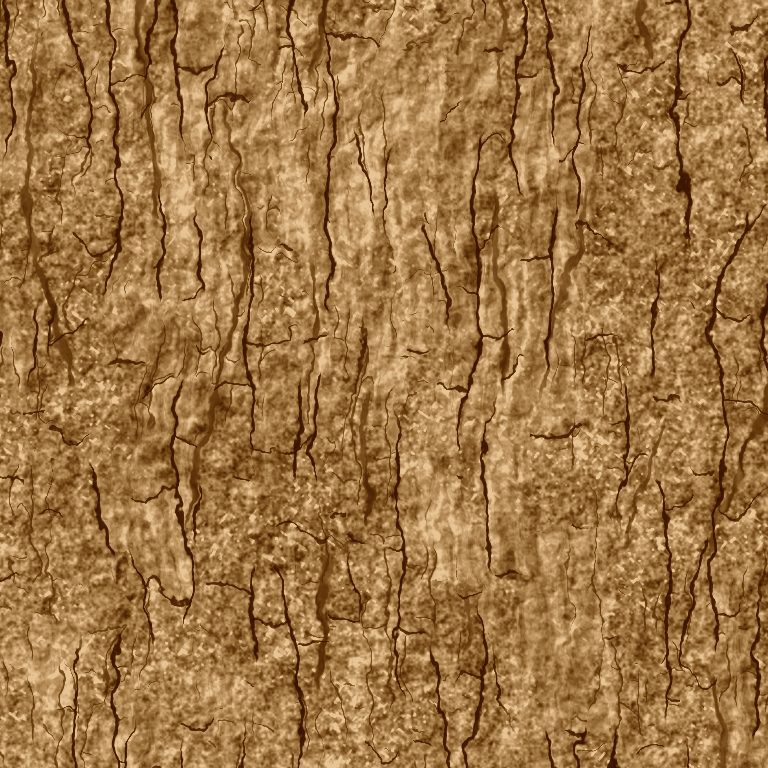
A WebGL 1 fragment shader for this texture:

```glsl
precision highp float;
// Weathered tree bark: cracked upright plates, gritty crust and pale fibrous wood.
uniform vec2 u_resolution;

// Colour ramp, dark to light; the red channel doubles as the tone position.
const vec3 VOID_BROWN = vec3(0.22, 0.07, 0.00);
const vec3 DEEP_BROWN = vec3(0.40, 0.23, 0.05);
const vec3 BARK_BROWN = vec3(0.53, 0.36, 0.16);
const vec3 TAN = vec3(0.64, 0.48, 0.27);
const vec3 PALE_TAN = vec3(0.76, 0.60, 0.40);
const vec3 CREAM = vec3(0.91, 0.77, 0.58);

// Features per canvas.
const float GROOVE_COLUMNS = 9.0;
const float PLATE_COLUMNS = 21.0;
const float PLATE_ROWS = 8.0;
const float SLIVER_COLUMNS = 46.0;
const float SLIVER_ROWS = 19.0;
const vec2 FIBRE_SCALE = vec2(120.0, 15.0);
const float CRUMB_SCALE = 52.0;
const float GRAIN_SCALE = 205.0;

// Half widths in canvas units, and strengths in tone.
const float GROOVE_WIDTH = 0.0055;
const float PLATE_WIDTH = 0.0025;
const float SLIVER_WIDTH = 0.0011;
const float BASE_TONE = 0.655;
const float GRAIN_CONTRAST = 0.50;
const float FIBRE_CONTRAST = 0.50;
const float CRUMB_CONTRAST = 0.55;
const float SPECK_GAIN = 0.30;

float hash(vec2 p) {
  vec3 q = fract(vec3(p.xyx) * 0.1031);
  q += dot(q, q.yzx + 33.33);
  return fract((q.x + q.y) * q.z);
}

float noise(vec2 p) {
  vec2 i = floor(p), f = fract(p);
  f = f * f * (3.0 - 2.0 * f);
  float low = mix(hash(i), hash(i + vec2(1.0, 0.0)), f.x);
  float high = mix(hash(i + vec2(0.0, 1.0)), hash(i + 1.0), f.x);
  return mix(low, high, f.y);
}

float fbm(vec2 p) {
  float sum = 0.0, gain = 0.533;
  for (int i = 0; i < 4; i++) {
    sum += gain * noise(p);
    p = mat2(1.9, 0.6, -0.6, 1.9) * p + 17.3;
    gain *= 0.5;
  }
  return sum;
}

// Wandering parallel lines: x = signed offset to the nearest, y = its id, z = strip id.
vec3 splits(float across, float along, float wander, float seed) {
  float base = floor(across), strip = base - 1.0;
  vec2 nearest = vec2(9.0, 0.0);
  for (int i = -1; i <= 2; i++) {
    float id = base + float(i);
    float offset = across - id - wander * (noise(vec2(along, id * 13.0 + seed)) - 0.5);
    if (offset > 0.0) strip = id;
    if (abs(offset) < abs(nearest.x)) nearest = vec2(offset, id);
  }
  return vec3(nearest, strip);
}

// How far a line is open along its length.
float opening(float along, float id, float threshold) {
  return smoothstep(threshold, threshold + 0.32, noise(vec2(along, id * 17.0 + 5.0)));
}

float crack(float offset, float width, float open, float pixel) {
  float w = width * (0.3 + 0.7 * open);
  return (1.0 - smoothstep(w * 0.5, w + 0.6 * pixel, abs(offset))) * smoothstep(0.0, 0.35, open);
}

// Lit rim right of or below a line, shaded rim on its other side.
float rim(float offset, float reach, float open) {
  float side = smoothstep(-0.0012, 0.0012, offset);
  return open * exp(-abs(offset) / reach) * mix(-1.0, 0.75, side);
}

vec3 barkColor(float t) {
  vec3 c = mix(VOID_BROWN, DEEP_BROWN, clamp((t - 0.22) / 0.18, 0.0, 1.0));
  c = mix(c, BARK_BROWN, clamp((t - 0.40) / 0.13, 0.0, 1.0));
  c = mix(c, TAN, clamp((t - 0.53) / 0.11, 0.0, 1.0));
  c = mix(c, PALE_TAN, clamp((t - 0.64) / 0.12, 0.0, 1.0));
  return mix(c, CREAM, clamp((t - 0.76) / 0.15, 0.0, 1.0));
}

void main() {
  vec2 uv = gl_FragCoord.xy / u_resolution.y;
  float pixel = 1.0 / u_resolution.y;

  // Ragged domain: slow sway plus fine jitter.
  vec2 sway = vec2(noise(uv * vec2(6.0, 5.0)), noise(uv * 7.0 + 31.0)) - 0.5;
  vec2 jitter = vec2(fbm(uv * vec2(48.0, 34.0) + 5.0), fbm(uv * 45.0 + 61.0)) - 0.5;
  vec2 p = uv + vec2(0.035, 0.025) * sway + vec2(0.022, 0.026) * jitter;

  // Upright splits, and cross breaks that stop at them.
  vec3 groove = splits(p.x * GROOVE_COLUMNS + 3.4, p.y * 4.0, 0.8, 300.0);
  vec3 plate = splits(p.x * PLATE_COLUMNS, p.y * 7.0, 0.9, 0.0);
  vec3 ledge = splits(p.y * PLATE_ROWS + 9.0 * hash(plate.zz), p.x * 26.0, 0.3, plate.z * 7.0);
  vec3 sliver = splits(p.x * SLIVER_COLUMNS + 0.5, p.y * 15.0, 0.9, 90.0);
  vec3 chip = splits(p.y * SLIVER_ROWS + 9.0 * hash(sliver.zz + 3.0), p.x * 50.0, 0.5, sliver.z * 7.0);
  float grooveOpen = opening(p.y * 5.0 + 20.0, groove.y, 0.50);
  float plateOpen = opening(p.y * 9.0, plate.y, 0.40);
  float ledgeOpen = opening(p.x * 24.0, ledge.y + plate.z * 3.0, 0.48);
  float patchy = smoothstep(0.30, 0.60, noise(uv * vec2(9.0, 6.0) + 71.0));
  float sliverOpen = opening(p.y * 19.0 + 50.0, sliver.y, 0.52) * patchy;
  float chipOpen = opening(p.x * 50.0, chip.y + sliver.z * 3.0, 0.58) * patchy;
  float grooveGap = groove.x / GROOVE_COLUMNS, plateGap = plate.x / PLATE_COLUMNS;
  float ledgeGap = ledge.x / PLATE_ROWS, sliverGap = sliver.x / SLIVER_COLUMNS;
  float chipGap = chip.x / SLIVER_ROWS;

  // Surface: plate tones, then fibre, crumbs, grit and bright specks.
  float plateTone = hash(vec2(plate.z, ledge.z)) - 0.5;
  float sliverTone = hash(vec2(sliver.z, chip.z) + 40.0) - 0.5;
  float fibrous = fbm(p * vec2(7.0, 2.6) + 20.0) + 0.16 * plateTone + 0.08 * sliverTone;
  fibrous = smoothstep(0.46, 0.60, fibrous);
  float tone = BASE_TONE + 0.05 * (fibrous - 0.4) + 0.05 * plateTone + 0.05 * sliverTone * patchy;
  tone += 0.12 * (fbm(uv * vec2(4.0, 2.5) + 8.0) - 0.5);
  tone += 0.26 * (fbm(p * vec2(30.0, 17.0) + 2.0) - 0.5);
  float fibre = fbm(p * FIBRE_SCALE) - 0.5;
  vec2 crumb = p * CRUMB_SCALE;
  tone += CRUMB_CONTRAST * (fbm(crumb) - fbm(crumb + vec2(-0.22, 0.30)));
  vec2 turned = mat2(0.8, 0.6, -0.6, 0.8) * uv;
  float grain = 0.6 * noise(turned * GRAIN_SCALE) + 0.4 * noise(uv * GRAIN_SCALE * 1.7 + 9.0) - 0.5;
  tone += FIBRE_CONTRAST * fibre * mix(0.2, 1.0, fibrous);
  tone += GRAIN_CONTRAST * grain * mix(1.0, 0.45, fibrous);
  float speckArea = smoothstep(0.40, 0.62, fbm(uv * 13.0 + 90.0)) * mix(1.0, 0.5, fibrous);
  tone += SPECK_GAIN * speckArea * smoothstep(0.72, 0.92, noise(turned * GRAIN_SCALE * 0.9 + 40.0));

  // Relief beside the cracks.
  tone += 0.10 * rim(plateGap, 0.0055, plateOpen) + 0.09 * rim(-ledgeGap, 0.006, ledgeOpen);
  tone += 0.08 * rim(sliverGap, 0.003, sliverOpen) + 0.08 * rim(-chipGap, 0.004, chipOpen);
  tone -= 0.08 * grooveOpen * exp(-abs(grooveGap) / 0.009);

  // Cracks: warm grooves first, then dark splits.
  tone = mix(tone, 0.38 + 0.4 * fibre, 0.85 * crack(grooveGap, GROOVE_WIDTH, grooveOpen, pixel));
  tone = mix(tone, 0.30, 0.70 * crack(sliverGap, SLIVER_WIDTH, sliverOpen, pixel));
  tone = mix(tone, 0.30, 0.65 * crack(chipGap, SLIVER_WIDTH, chipOpen, pixel));
  tone = mix(tone, 0.22, 0.80 * crack(ledgeGap, PLATE_WIDTH * 0.8, ledgeOpen, pixel));
  tone = mix(tone, 0.20, 0.88 * crack(plateGap, PLATE_WIDTH, plateOpen, pixel));

  gl_FragColor = vec4(barkColor(tone), 1.0);
}
```
